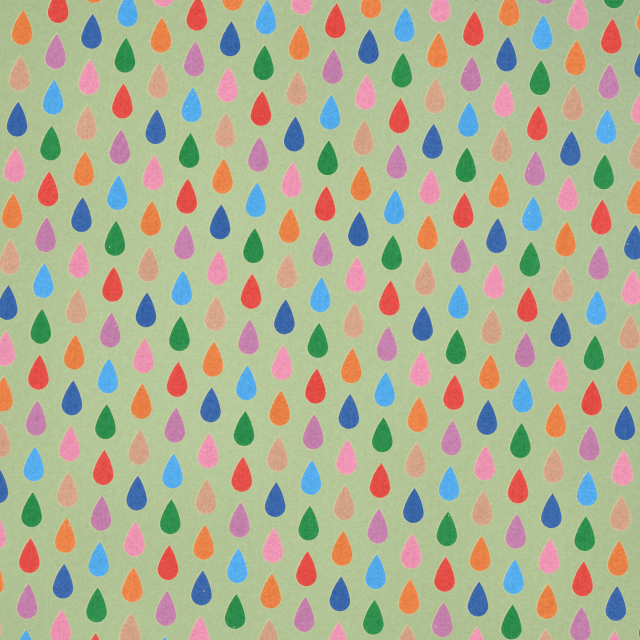
Reproduce this pattern procedurally as a WebGL 2 fragment shader.

```glsl
#version 300 es
precision highp float;
// Staggered columns of coloured raindrops printed on grainy sage green paper.

uniform vec2 u_resolution;
out vec4 fragColor;

const vec3 PAPER = vec3(0.700, 0.772, 0.588);

// Even columns use the first four inks, odd columns the last four.
const vec3 INKS[8] = vec3[8](
    vec3(0.91, 0.51, 0.28),  // orange
    vec3(0.83, 0.64, 0.53),  // tan
    vec3(0.23, 0.40, 0.66),  // navy
    vec3(0.93, 0.58, 0.70),  // pink
    vec3(0.89, 0.31, 0.28),  // red
    vec3(0.76, 0.50, 0.67),  // mauve
    vec3(0.33, 0.67, 0.92),  // sky
    vec3(0.18, 0.55, 0.30)   // green
);

float hash(vec2 p) {
    return fract(sin(dot(p, vec2(127.1, 311.7))) * 43758.5453);
}

float noise(vec2 p) {
    vec2 i = floor(p), f = fract(p);
    f = f * f * (3.0 - 2.0 * f);
    return mix(mix(hash(i), hash(i + vec2(1, 0)), f.x),
               mix(hash(i + vec2(0, 1)), hash(i + vec2(1, 1)), f.x), f.y);
}

// Round bottom joined smoothly to two shallow arcs that meet at the tip (y up).
float dropDistance(vec2 p) {
    float radius = 12.3, tip = 29.5;
    vec2 join = vec2(0.98, 0.2);
    float reach = (tip * tip - radius * radius) / (2.0 * (radius - tip * join.y));
    p.x = abs(p.x);
    bool onArc = p.y * join.x > p.x * join.y;
    return onArc ? length(p + reach * join) - reach - radius : length(p) - radius;
}

// Ink order down each column; every fourth column repeats.
vec3 inkAt(int column, int row) {
    int phase = column & 3;
    int k = (phase >= 2 ? row + 2 : row) & 3;
    if (phase == 2 && k < 2) k = 1 - k;
    return INKS[k + 4 * (column & 1)];
}

void main() {
    // Sheet coordinates: 768 units across, y running down.
    vec2 uv = gl_FragCoord.xy / u_resolution;
    vec2 p = vec2(uv.x, 1.0 - uv.y) * 768.0;
    float soft = max(0.7, 0.75 * 768.0 / min(u_resolution.x, u_resolution.y));

    // Nearest drop on the slightly skewed, gently bowed lattice.
    float roughRow = (p.y - 33.0) / 55.0 - p.x * 0.001;
    float column = round((p.x - 27.0 + 2.9 * roughRow) / 41.5);
    float stepY = 55.0 - 0.0025 * column * column;
    float startY = 33.0 + 2.27 * column;
    float stagger = -0.52 * mod(column, 2.0);
    float row = round((p.y - startY) / stepY - stagger);
    float r = row + stagger;
    vec2 center = vec2(27.0 + 41.65 * column - 0.009 * column * column - 3.1 * r + 0.02 * r * r,
                       startY + stepY * r);

    // Local drop space, leaning with the columns.
    vec2 q = vec2(p.x - center.x, center.y - p.y);
    q = mat2(0.9986, 0.053, -0.053, 0.9986) * q + vec2(0.0, 8.6);
    float d = dropDistance(q);

    // Paper with broad uneven light.
    vec2 fromMiddle = uv - vec2(0.47, 0.5);
    vec3 color = PAPER + 0.018 - 0.09 * dot(fromMiddle, fromMiddle);
    color += vec3(-0.02, -0.02, 0.012) * smoothstep(0.5, 1.1, uv.x * 0.6 + uv.y * 0.5);
    color += 0.02 * (noise(p / 130.0) - 0.5);

    // Pale rim where the ink sits a little off its knockout.
    float rim = dropDistance(q + vec2(0.4, -0.2)) - 1.0;
    color = mix(color, vec3(0.84, 0.82, 0.61), 0.65 * (1.0 - smoothstep(-soft, soft, rim)));

    // Ink, with a slight change of strength between drops.
    vec3 ink = inkAt(int(column), int(row));
    ink += 0.025 * (hash(vec2(column, row)) - 0.5);
    ink += 0.015 * smoothstep(-5.0, 0.0, d);
    float cover = 1.0 - smoothstep(-soft, soft, d);
    color = mix(color, ink, cover);

    // Fine paper grain, stronger in the ink, and rare pale flecks.
    float grain = noise(p / 1.5) + 0.6 * noise(p / 3.1 + 40.0) - 0.8;
    color += grain * mix(0.035, 0.06, cover);
    vec2 fleckCell = floor(p / 24.0);
    vec2 fleckAt = 24.0 * (fleckCell + 0.2 + 0.6 * vec2(hash(fleckCell + 7.0), hash(fleckCell + 19.0)));
    float fleck = 1.0 - smoothstep(0.4, 1.5, length(p - fleckAt));
    color = mix(color, vec3(0.93, 0.90, 0.82), 0.5 * fleck * cover * step(0.94, hash(fleckCell + 3.0)));

    fragColor = vec4(clamp(color, 0.0, 1.0), 1.0);
}
```
